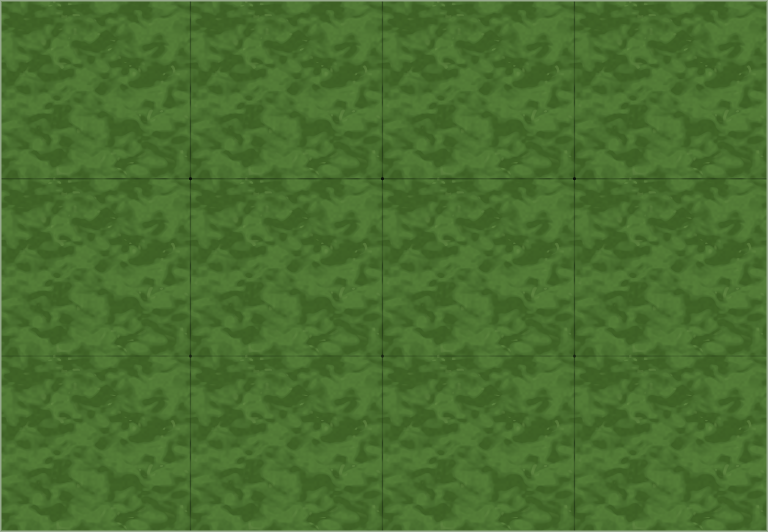
This texture is drawn by a Shadertoy shader. Its source:

```glsl
// Mossy grass tiles, four across and three down, every tile the same.
// Warped noise that wraps at the tile size makes the blotches; thin broken
// seams with dark joints divide the tiles and a pale rim frames the canvas.

const vec2 TILES = vec2(4.0, 3.0);
const vec2 SEAM_SHIFT = vec2(0.008, 0.008);  // seams sit left of and below the joins
const vec3 DARK_GREEN = vec3(0.245, 0.385, 0.148);
const vec3 MID_GREEN = vec3(0.288, 0.440, 0.188);
const vec3 LIGHT_GREEN = vec3(0.325, 0.485, 0.215);
const vec3 FLECK_GREEN = vec3(0.385, 0.530, 0.265);
const vec3 SEAM_COLOR = vec3(0.10, 0.17, 0.07);
const vec3 JOINT_COLOR = vec3(0.03, 0.05, 0.03);
const vec3 RIM_COLOR = vec3(0.60, 0.67, 0.56);

// Lengths are fractions of the canvas height
const float SEAM_WIDTH = 0.0024;
const float JOINT_RADIUS = 0.0028;
const float RIM_WIDTH = 0.0028;
const float WARP = 0.045;                    // in tiles

float hash(vec2 p) {
    return fract(sin(dot(p, vec2(127.1, 311.7))) * 43758.5453);
}

// Value noise that repeats once per tile; cells is a whole number per axis
float tileNoise(vec2 uv, vec2 cells, float seed) {
    vec2 p = uv * cells;
    vec2 i = floor(p);
    vec2 f = fract(p);
    f = f * f * (3.0 - 2.0 * f);
    vec2 a = mod(i, cells) + seed;
    vec2 b = mod(i + 1.0, cells) + seed;
    return mix(mix(hash(a), hash(vec2(b.x, a.y)), f.x),
               mix(hash(vec2(a.x, b.y)), hash(b), f.x), f.y);
}

vec3 grass(vec2 uv) {
    // Bend the domain so that the blotches curl
    vec2 bend = vec2(tileNoise(uv, vec2(13.0, 15.0), 11.0),
                     tileNoise(uv, vec2(13.0, 15.0), 37.0)) - 0.5;
    vec2 w = uv + WARP * bend;

    float blotch = 0.57 * tileNoise(w, vec2(17.0, 24.0), 53.0)
                 + 0.25 * tileNoise(w, vec2(33.0, 43.0), 71.0)
                 + 0.18 * tileNoise(w, vec2(6.0, 7.0), 97.0);
    vec3 color = mix(DARK_GREEN, MID_GREEN, smoothstep(0.36, 0.52, blotch));
    color = mix(color, LIGHT_GREEN, smoothstep(0.50, 0.68, blotch));

    // Small pale flecks gathered in a few places
    float fleck = smoothstep(0.72, 0.95, tileNoise(w, vec2(38.0, 40.0), 131.0));
    fleck *= smoothstep(0.45, 0.75, tileNoise(uv, vec2(9.0, 8.0), 151.0));
    color = mix(color, FLECK_GREEN, 0.7 * fleck);

    // Fine grain
    return color * (0.97 + 0.06 * tileNoise(uv, vec2(70.0, 64.0), 173.0));
}

// Smooth cover of a shape from its signed distance
float cover(float d, float pixel) {
    return clamp(0.5 - d / pixel, 0.0, 1.0);
}

void mainImage(out vec4 fragColor, in vec2 fragCoord) {
    float pixel = 1.0 / iResolution.y;
    vec2 canvas = vec2(iResolution.x / iResolution.y, 1.0);
    vec2 p = fragCoord * pixel;
    vec2 grid = p / canvas * TILES;
    vec3 color = grass(fract(grid));

    // Distance to the nearest seam on each axis, inner seams only
    vec2 shifted = grid + SEAM_SHIFT;
    vec2 index = floor(shifted + 0.5);
    vec2 gap = abs(shifted - index) * canvas / TILES;
    vec2 inner = step(0.5, index) * step(index, TILES - 0.5);

    // Broken seams; the lower row seam is fainter
    vec2 wear = vec2(tileNoise(fract(grid), vec2(1.0, 26.0), 191.0),
                     tileNoise(fract(grid), vec2(28.0, 1.0), 211.0));
    vec2 strength = inner * mix(vec2(0.25), vec2(0.75), wear);
    strength.y *= index.y > 1.5 ? 0.9 : 0.5;
    float upright = strength.x * cover(gap.x - 0.5 * SEAM_WIDTH, pixel);
    float level = strength.y * cover(gap.y - 0.5 * SEAM_WIDTH, pixel);
    color = mix(color, SEAM_COLOR, max(upright, level));

    // Dark joints where seams cross
    float joint = inner.x * inner.y * cover(length(gap) - JOINT_RADIUS, pixel);
    color = mix(color, JOINT_COLOR, joint * (index.y > 1.5 ? 0.95 : 0.6));

    // Pale rim
    vec2 edge = min(p, canvas - p);
    color = mix(color, RIM_COLOR, cover(min(edge.x, edge.y) - RIM_WIDTH, pixel));
    fragColor = vec4(color, 1.0);
}
```
